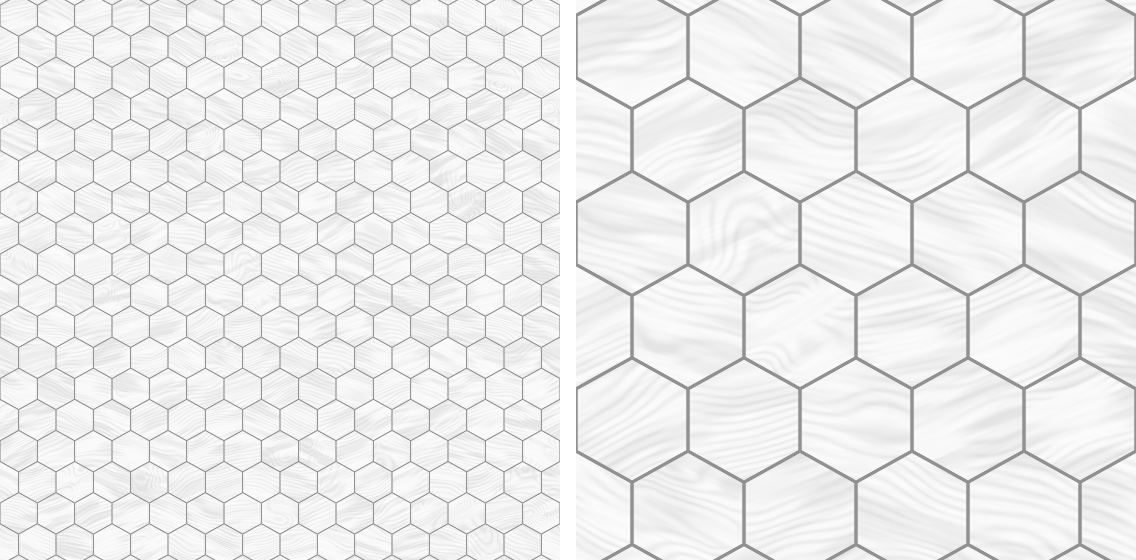
Left, the full canvas; right, a detail of the centre.
Reproduce this pattern procedurally as a WebGL 2 fragment shader.

```glsl
#version 300 es
precision highp float;
// Pale wood hexagon tiles with thin grey joints, 15 across and 18 rows down.
// Two offset grids give the nearest tile; each tile gets its own grain angle,
// soft streaks and contour-like growth lines. Tile ids wrap, so it repeats.

uniform vec2 u_resolution;
out vec4 fragColor;

const vec2 REPEATS = vec2(15.0, 9.0);     // tiles across, pairs of rows down
const float ROW_OFFSET = 0.25;            // lowest tile centre, in row pairs
const float JOINT_WIDTH = 0.0020;         // fraction of the canvas
const vec3 JOINT_COLOR = vec3(0.57);
const vec3 WOOD_LIGHT = vec3(0.988);
const vec3 WOOD_DARK = vec3(0.895);
const vec2 TILT_RANGE = vec2(0.18, 0.52); // grain angle in radians
const vec2 LINE_COUNT = vec2(7.0, 13.0);  // growth lines per tile
const float STREAK_STRENGTH = 0.55;
const float LINE_STRENGTH = 0.50;
const float FIBRE_STRENGTH = 0.22;
const float KNOT_SHARE = 0.16;            // share of tiles with curved grain

float hash(vec2 p) {
    return fract(sin(dot(p, vec2(127.1, 311.7))) * 43758.5);
}

float noise(vec2 p) {
    vec2 i = floor(p);
    vec2 f = fract(p);
    f = f * f * (3.0 - 2.0 * f);
    float low = mix(hash(i), hash(i + vec2(1.0, 0.0)), f.x);
    float high = mix(hash(i + vec2(0.0, 1.0)), hash(i + 1.0), f.x);
    return mix(low, high, f.y);
}

// Returns the offset from the tile centre (canvas units) and the wrapped id.
vec4 nearestTile(vec2 uv) {
    vec2 grid = uv * REPEATS - vec2(0.0, ROW_OFFSET);
    vec2 idA = floor(grid + 0.5);
    vec2 idB = floor(grid) + 0.5;
    vec2 regular = vec2(1.0, sqrt(3.0));
    vec2 a = (grid - idA) * regular;
    vec2 b = (grid - idB) * regular;
    vec2 id = dot(a, a) < dot(b, b) ? idA : idB;
    return vec4((grid - id) / REPEATS, mod(id + 0.25, REPEATS));
}

// Distance inward from the nearest side of the slightly flattened hexagon.
float edgeDistance(vec2 p) {
    float halfWidth = 0.5 / REPEATS.x;
    float pointHeight = 1.0 / (3.0 * REPEATS.y);
    vec2 slantNormal = normalize(vec2(0.5 * pointHeight, halfWidth));
    p = abs(p);
    float slant = slantNormal.y * pointHeight - dot(slantNormal, p);
    return min(halfWidth - p.x, slant);
}

// Darkness of the wood from 0 to 1; p spans about -0.5 to 0.5 over a tile.
float woodGrain(vec2 p, vec2 id) {
    float tilt = mix(TILT_RANGE.x, TILT_RANGE.y, hash(id + 3.1));
    tilt *= hash(id + 7.7) < 0.5 ? -1.0 : 1.0;
    vec2 along = vec2(cos(tilt), sin(tilt));
    vec2 q = vec2(dot(p, along), dot(p, vec2(-along.y, along.x)));
    vec2 seed = 60.0 * vec2(hash(id + 11.3), hash(id + 19.9));

    // Broad soft streaks
    float streak = noise(q * vec2(1.3, 7.0) + seed);
    streak = 0.65 * streak + 0.35 * noise(q * vec2(2.0, 17.0) + seed + 31.0);
    streak = smoothstep(0.38, 0.75, streak) * mix(0.35, 1.3, hash(id + 23.7));

    // Growth lines, bent into arches on some tiles
    float knot = step(hash(id + 29.3), KNOT_SHARE);
    float bend = noise(q * vec2(1.6, 2.6) + seed + 47.0);
    float count = mix(LINE_COUNT.x, LINE_COUNT.y, hash(id + 37.1));
    float phase = q.y * count * mix(1.0, 0.3, knot) + bend * mix(2.5, 9.0, knot);
    float lines = 0.5 + 0.5 * cos(6.28319 * phase);
    lines *= lines * smoothstep(0.2, 0.65, noise(q * vec2(1.5, 4.0) + seed + 71.0));

    // Fine fibres
    float fibre = noise(q * vec2(4.0, 38.0) + seed + 90.0);
    float dark = STREAK_STRENGTH * streak + LINE_STRENGTH * lines;
    return clamp(dark + FIBRE_STRENGTH * fibre, 0.0, 1.0);
}

void main() {
    vec2 uv = gl_FragCoord.xy / u_resolution;
    float pixel = 1.0 / min(u_resolution.x, u_resolution.y);
    vec4 tile = nearestTile(uv);

    vec3 color = mix(WOOD_LIGHT, WOOD_DARK, woodGrain(tile.xy * REPEATS.x, tile.zw));

    // Joint between tiles, smoothed over about one pixel
    float inside = edgeDistance(tile.xy) - 0.5 * JOINT_WIDTH;
    float joint = 1.0 - smoothstep(-0.5 * pixel, 0.5 * pixel, inside);
    color = mix(color, JOINT_COLOR, joint);

    fragColor = vec4(color, 1.0);
}
```
